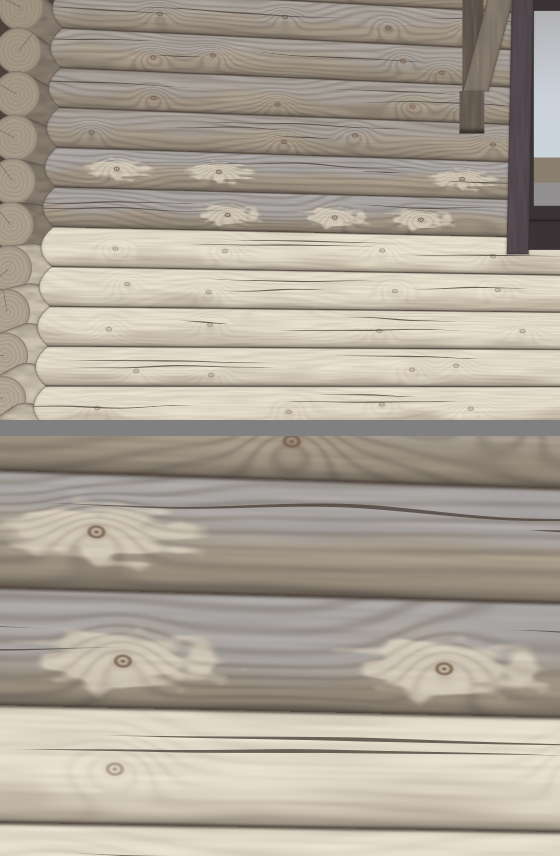
Top, the full canvas; bottom, a detail of the centre.
Reproduce this texture procedurally as a Shadertoy shader.

```glsl
#define PITCH .0948
#define TOP_SEAM .066
#define WALL_X .13
#define TILT .048
#define TILT_FADE .0052
#define FIRST_CLEAN_ROW 5.
#define END_PITCH .1037
#define END_RADIUS .055
#define GRAIN_LINES 6.
#define SEAM_WIDTH .0022

const vec3 CREAM = vec3(.89, .86, .79);
const vec3 TAN = vec3(.72, .67, .60);
const vec3 BROWN = vec3(.60, .55, .48);
const vec3 GREY = vec3(.67, .66, .66);
const vec3 UMBER = vec3(.47, .43, .39);
const vec3 SHADOW = vec3(.30, .26, .23);
const vec3 FRAME = vec3(.33, .29, .31);

float hash(vec2 p) {
  vec3 q = fract(p.xyx * .1031);
  q += dot(q, q.yzx + 33.33);
  return fract((q.x + q.y) * q.z);
}

float noise(vec2 p) {
  vec2 i = floor(p), f = fract(p);
  f *= f * (3. - 2. * f);
  return mix(mix(hash(i), hash(i + vec2(1, 0)), f.x),
             mix(hash(i + vec2(0, 1)), hash(i + 1.), f.x), f.y);
}

float cover(float d) { return clamp(.5 - d * iResolution.y, 0., 1.); }

float box(vec2 p, vec2 lo, vec2 hi) {
  vec2 d = max(lo - p, p - hi);
  return max(d.x, d.y);
}

// Knot: x along the wall, y as a fraction of the log height
vec2 knotAt(float row, float i) {
  if (row == 3.) return vec2(.278 + .075 * i + .168 * i * i, .5);
  if (row == 4.) return vec2(.542 + .28 * i - .025 * i * i, .6);
  return vec2(.2 + .28 * (i + .8 * hash(vec2(row + 9., i))),
              .4 + .35 * hash(vec2(i + 3., row + 40.)));
}

vec3 wallLog(vec2 p, float k) {
  float row = floor(k), f = k - row, seed = row * 17.3 + 60.;
  float old = 1. - step(FIRST_CLEAN_ROW, row), sanded = step(3., row) * old;
  float blotch = noise(vec2(p.x * 9., f * 3. + seed));
  float fibre = noise(vec2(p.x * 14., f * 26. + seed));
  float height = f * GRAIN_LINES + 4. * noise(vec2(p.x * 4.5, f * 1.6 + seed));

  // Knots bend the grain; some rows are sanded round them
  float core = 0., bare = 0.;
  for (float i = 0.; i < 4. - sanded; i++) {
    vec2 knot = knotAt(row, i);
    vec2 d = vec2(p.x - knot.x, (f - knot.y) * PITCH);
    float r = length(d * vec2(.75, 1));
    height += 3. * exp(-r * r / .0007);
    core = max(core, (1. - smoothstep(.003, .009, r)) * (.6 + .4 * cos(r * 1400.)));
    float ragged = length(d / vec2(.075, .025)) + .7 * noise(d * vec2(60, 160) + seed);
    bare = max(bare, sanded * (1. - smoothstep(1.05, 1.45, ragged)));
  }
  float grain = pow(.5 + .5 * cos(6.2832 * height), 2.);

  // Weathered and clean timber
  float shade = f + .4 * (blotch - .5);
  float silver = (1. - smoothstep(.3, .75, shade)) * (.65 + .25 * sanded);
  vec3 worn = mix(mix(BROWN, TAN, .6 * blotch), GREY, silver);
  worn = mix(worn, UMBER, .38 * grain + .3 * smoothstep(.55, 1., f));
  vec3 clean = mix(CREAM, TAN, .75 * smoothstep(.5, 1., shade) + .17 * grain);
  vec3 col = mix(clean, worn, old);
  col = mix(col, mix(CREAM, TAN, .3 + .3 * grain), .85 * bare);
  col *= .96 + .08 * fibre;
  col = mix(col, UMBER * vec3(.95, .82, .7), core * mix(.55, .9, old));

  // Drying cracks
  for (float i = 0.; i < 3.; i++) {
    float mid = .2 + hash(vec2(seed, i + 5.));
    float span = .06 + .24 * hash(vec2(i + 11., seed));
    float line = .18 + .14 * i + .12 * noise(vec2(p.x * 7., seed + i));
    float taper = max(0., 1. - abs(p.x - mid) / span);
    float d = abs(f - line) * PITCH - .0016 * taper;
    col = mix(col, SHADOW, cover(d) * smoothstep(0., .3, taper) * .8);
  }

  // Seam with a soft shadow above it
  float gap = min(f, 1. - f) * PITCH / SEAM_WIDTH;
  col *= 1. - .22 * smoothstep(.86, 1., f);
  return mix(col, SHADOW, .8 * exp(-gap * gap));
}

float tipX(float y) { return .153 - .047 * y; }

// Stacked ends of the crossing logs
vec3 logEnds(vec2 p) {
  vec3 col = SHADOW;
  float n = noise(p * vec2(40, 110));
  for (float j = 0.; j < 11.; j++) {
    float y = .017 + END_PITCH * j, seam = TOP_SEAM + PITCH * j;
    vec2 c = vec2(.05 - .045 * y, y), d = p - c;
    vec2 axis = vec2(tipX(seam) - .045, seam) - c;
    float t = clamp(dot(d, axis) / dot(axis, axis), 0., 1.);
    float side = length(d - axis * t) - END_RADIUS, r = length(d);
    vec3 bark = mix(mix(UMBER, BROWN, .4), mix(CREAM, TAN, .6), step(5.5, j));
    bark = mix(bark * (.88 + .16 * n), SHADOW, .75 * exp(-abs(side) / .004));
    col = mix(col, bark, cover(side));
    vec3 face = mix(BROWN, TAN, .3 + .08 * j);
    face = mix(face, UMBER, .12 + .1 * cos(r * 650. + 3. * n));
    float a = 6.2832 * hash(vec2(j, 7));
    vec2 ray = vec2(cos(a), sin(a));
    float split = max(abs(d.y * ray.x - d.x * ray.y) - .0008, -dot(d, ray));
    face = mix(face, SHADOW, .5 * cover(split));
    face = mix(face, UMBER, .6 * smoothstep(.85, 1., r / END_RADIUS));
    col = mix(col, face, cover(r - END_RADIUS));
  }
  return col;
}

void mainImage(out vec4 fragColor, in vec2 fragCoord) {
  vec2 p = vec2(fragCoord.x, iResolution.y - fragCoord.y) / iResolution.y;
  float run = p.x - WALL_X;
  float k = (p.y - TOP_SEAM - run * TILT) / (PITCH - TILT_FADE * run), f = fract(k);
  float edge = tipX(p.y) - .11 * f * (1. - f) - p.x;
  vec3 col = mix(logEnds(p), wallLog(p, k), cover(edge));
  col = mix(col, SHADOW, .5 * exp(-abs(edge) / .002));

  // Bracket: post, brace and foot
  float streak = noise(p * vec2(160, 14));
  vec3 timber = mix(SHADOW, UMBER, .2 + .45 * streak);
  col = mix(col, timber, cover(box(p, vec2(1.101, -1), vec2(1.151, .22))));
  float brace = box(p + vec2(.27 * p.y, 0), vec2(1.161, -1), vec2(1.221, .217));
  col = mix(col, mix(UMBER, BROWN, .5 * streak), cover(brace));
  col = mix(col, SHADOW, .6 * exp(-abs(brace) / .002));
  timber = mix(timber, UMBER, .3) * (1. - .5 * smoothstep(.3, .318, p.y));
  col = mix(col, timber, cover(box(p, vec2(1.094, .217), vec2(1.153, .318))));

  // Window: reflecting glass, sill and casing
  vec3 glass = mix(GREY, vec3(.80, .83, .86), smoothstep(-.1, .3, p.y));
  glass = mix(glass, BROWN * .9, cover(.375 - p.y));
  glass = mix(glass, GREY * .85, cover(.435 - p.y));
  glass = mix(FRAME * .7, glass, cover(box(p, vec2(1.271, .026), vec2(2, .49))));
  glass *= 1. - .35 * exp(-abs(p.y - .525) / .003);
  col = mix(col, glass, cover(box(p, vec2(1.24, -1), vec2(2, .595))));
  float casing = box(p + vec2(.02 * p.y, 0), vec2(1.219, -1), vec2(1.27, .605));
  col = mix(col, FRAME * (.92 + .12 * streak), cover(casing));
  col = mix(col, FRAME * .6, .6 * exp(-abs(casing) / .002));
  fragColor = vec4(col, 1);
}
```
